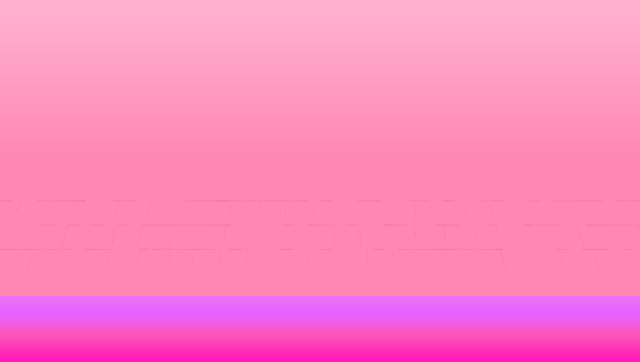
Reproduce this background procedurally as a WebGL 2 fragment shader.

```glsl
#version 300 es
precision highp float;

uniform vec2 u_resolution;
out vec4 fragColor;

float hash(vec2 p) {
    p = fract(p * vec2(0.1031, 0.1137));
    p += dot(p, p.yx + 33.33);
    return fract((p.x + p.y) * p.x * 97.3);
}

float stroke(float dist, float halfWidth, float pixel) {
    return 1.0 - smoothstep(halfWidth - 0.5 * pixel, halfWidth + pixel, dist);
}

// Broken seams of a tiled floor, fanning out from a point high above
float floorSeams(vec2 p, float pixel) {
    float fan = p.x * 2.22 / (2.6 - p.y);
    float row = (p.y - 0.311) / 0.067;
    float wobble = 0.0012 * sin(p.x * 31.0) + 0.0008 * sin(p.x * 83.0 + 1.7);

    // Level seams, cut into dashes of uneven length
    float level = round(row);
    float dash = hash(vec2(floor(fan / 0.035) + 90.0, level + 17.0));
    float along = abs(fract(fan / 0.035) - 0.5);
    float across = stroke(abs(row - level) * 0.067 + wobble * 0.3, 0.0009, pixel);
    across *= step(0.38, dash) * (1.0 - smoothstep(0.35, 0.5, along) * step(dash, 0.7));
    across *= step(-0.5, row) * step(row, 2.5) * (0.45 + 0.55 * dash);

    // Steep seams, shifted in each cell
    vec2 cell = vec2(floor(fan / 0.075), floor(row));
    float seed = hash(cell + vec2(60.0, 31.0));
    float place = (cell.x + 0.2 + 0.6 * seed) * 0.075;
    float lean = 0.006 * (hash(cell + 12.0) - 0.5) * fract(row);
    float down = stroke(abs(fan - place - lean + wobble * 0.5), 0.0007, pixel);
    float start = 0.4 * hash(cell + vec2(7.0, 45.0));
    down *= smoothstep(start, start + 0.1, fract(row));
    down *= step(0.3, seed) * (0.35 + 0.5 * hash(cell + 73.0));
    down *= 0.6 + 0.4 * sin(p.y * 260.0 + seed * 40.0);
    float density = smoothstep(0.20, 0.29, p.y) * (1.0 - smoothstep(0.43, 0.51, p.y));
    return max(across, down * density);
}

void main() {
    vec2 uv = gl_FragCoord.xy / u_resolution;
    float pixel = 1.0 / u_resolution.y;
    vec2 p = vec2((uv.x - 0.5) * u_resolution.x * pixel, uv.y);

    // Pale top fading into flat pink
    vec3 color = mix(vec3(1.0, 0.53, 0.695), vec3(1.0, 0.70, 0.82),
                     smoothstep(0.48, 1.08, uv.y) * 0.5 + 0.5 * clamp((uv.y - 0.57) / 0.43, 0.0, 1.0));
    color = mix(color, vec3(0.91, 0.43, 0.64), 0.55 * floorSeams(p, pixel));

    // Violet strip above a hot pink base
    vec3 strip = mix(vec3(1.0, 0.11, 0.72), vec3(0.99, 0.34, 0.73), smoothstep(0.0, 0.085, uv.y));
    strip = mix(strip, vec3(0.91, 0.38, 0.99), smoothstep(0.07, 0.135, uv.y));
    strip = mix(strip, vec3(0.91, 0.45, 0.98), smoothstep(0.135, 0.182, uv.y));
    color = mix(strip, color, smoothstep(-0.5, 0.5, (uv.y - 0.182) / pixel));

    fragColor = vec4(color, 1.0);
}
```
